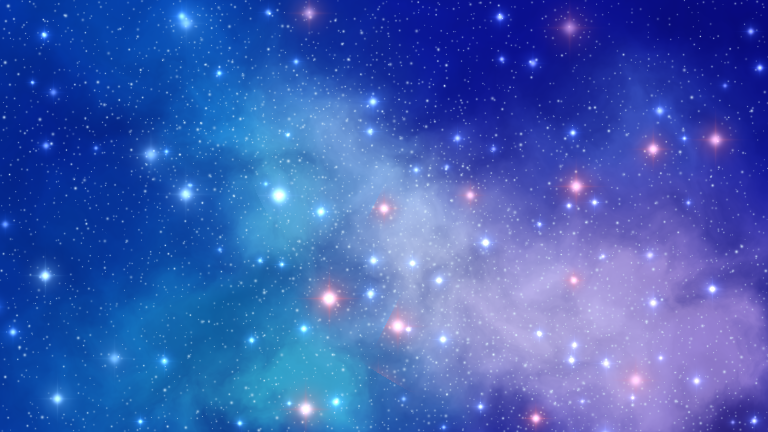
Reproduce this background procedurally as a WebGL 2 fragment shader.

```glsl
#version 300 es
precision highp float;
// Starry nebula: teal and lavender clouds crossing a deep blue sky.
uniform vec2 u_resolution;
out vec4 fragColor;

vec3 hash3(vec2 p) {
    vec3 q = fract(p.xyx * vec3(0.1031, 0.1030, 0.0973));
    q += dot(q, q.yxz + 33.33);
    return fract((q.xxy + q.yzz) * q.zyx);
}

float gradientDot(vec2 cell, vec2 offset) {
    float a = 6.2832 * hash3(cell + 57.0).x;
    return dot(vec2(cos(a), sin(a)), offset);
}

float noise(vec2 p) {
    vec2 i = floor(p), f = fract(p);
    vec2 u = f * f * f * (f * (f * 6.0 - 15.0) + 10.0);
    vec2 e = vec2(1, 0);
    return mix(mix(gradientDot(i, f), gradientDot(i + e, f - e), u.x),
               mix(gradientDot(i + e.yx, f - e.yx), gradientDot(i + 1.0, f - 1.0), u.x), u.y);
}

float fbm(vec2 p) {
    float sum = 0.0, amp = 0.75;
    for (int i = 0; i < 6; i++) {
        sum += amp * noise(p);
        p = mat2(1.6, 1.2, -1.2, 1.6) * p + 7.3;
        amp *= 0.52;
    }
    return sum;
}

// Soft elliptical cloud, turned by an angle.
float blob(vec2 p, vec2 center, vec2 radius, float angle) {
    float c = cos(angle), s = sin(angle);
    vec2 d = mat2(c, -s, s, c) * (p - center) / radius;
    return exp(-dot(d, d));
}

// Scattered stars: x is the core, y the halo, z the hue seed of the halo.
vec3 stars(vec2 p, float cells, float radius, float chance, float seed) {
    vec3 result = vec3(0);
    vec2 base = floor(p * cells);
    for (int k = 0; k < 9; k++) {
        vec2 cell = base + vec2(k % 3, k / 3) - 1.0;
        vec3 h = hash3(cell + seed), g = hash3(cell + seed + 131.0);
        if (h.z > chance) continue;
        vec2 d = (p - (cell + 0.1 + 0.8 * h.xy) / cells) / (radius * (0.6 + 0.7 * g.x));
        float r2 = dot(d, d);
        float rays = exp(-abs(d.x * d.y) * 3.0 - r2 * 0.12);
        float halo = exp(-r2 * 0.16) * 0.45 + rays * 0.3;
        float light = 0.45 + 0.55 * g.y;
        result.x += exp(-r2 * 1.4) * light;
        result.z = mix(result.z, g.z, step(result.y, halo * light));
        result.y += halo * light;
    }
    return result;
}

void main() {
    vec2 p = gl_FragCoord.xy / u_resolution.y;
    p.x *= 1.7778 * u_resolution.y / u_resolution.x;

    // Turbulence bends the clouds and varies their density.
    vec2 bend = vec2(fbm(p * 3.0 + 4.0), fbm(p * 3.0 + 21.0));
    vec2 q = p + 0.13 * bend;
    float detail = fbm(p * 4.5 + bend * 0.6 + 40.0);
    float density = clamp(1.0 + 0.9 * detail, 0.3, 1.4);

    // Deep sky, azure at the left and violet blue at the right.
    vec3 col = mix(vec3(0.015, 0.17, 0.59), vec3(0.04, 0.06, 0.56), smoothstep(0.2, 1.3, q.x));
    col = mix(col, vec3(0.01, 0.08, 0.50), 0.7 * blob(q, vec2(0.22, 0.68), vec2(0.26, 0.15), 0.2));
    col = mix(col, vec3(0.02, 0.30, 0.74), 0.6 * blob(q, vec2(0.33, 0.98), vec2(0.35, 0.15), -0.3));
    col = mix(col, vec3(0.25, 0.39, 0.80), 0.7 * density * blob(q, vec2(1.43, 0.67), vec2(0.27, 0.15), 0.4));
    col = mix(col, vec3(0.27, 0.27, 0.70), 0.6 * density * blob(q, vec2(1.45, 0.47), vec2(0.42, 0.14), -0.1));

    // Teal clouds.
    col = mix(col, vec3(0.07, 0.45, 0.80), min(0.85 * density * blob(q, vec2(0.52, 0.74), vec2(0.25, 0.19), -0.7), 1.0));
    col = mix(col, vec3(0.05, 0.39, 0.70), min(0.8 * density * blob(q, vec2(0.42, 0.20), vec2(0.40, 0.27), 0.4), 1.0));
    col = mix(col, vec3(0.28, 0.64, 0.82), min(density * blob(q, vec2(0.68, 0.53), vec2(0.18, 0.25), 0.3), 1.0));
    col = mix(col, vec3(0.18, 0.62, 0.78), min(density * blob(q, vec2(0.68, 0.13), vec2(0.31, 0.16), 0.1), 1.0));

    // Lavender and pale clouds.
    col = mix(col, vec3(0.54, 0.46, 0.78), min(1.1 * density * blob(q, vec2(1.50, 0.22), vec2(0.43, 0.27), -0.2), 1.0));
    col = mix(col, vec3(0.46, 0.63, 0.86), min(0.8 * density * blob(q, vec2(0.87, 0.60), vec2(0.25, 0.13), -0.8), 1.0));
    col = mix(col, vec3(0.67, 0.74, 0.88), min(0.95 * density * blob(q, vec2(1.02, 0.35), vec2(0.23, 0.20), -0.4), 1.0));
    col = mix(col, vec3(0.71, 0.68, 0.88), min(0.8 * density * blob(q, vec2(1.25, 0.24), vec2(0.27, 0.19), -0.2), 1.0));

    // Dark dust lanes and corners.
    col = mix(col, vec3(0.03, 0.32, 0.58), 0.65 * density * blob(q, vec2(0.53, 0.27), vec2(0.22, 0.055), 0.75));
    col = mix(col, vec3(0.13, 0.35, 0.68), 0.6 * blob(q, vec2(0.91, 0.03), vec2(0.12, 0.09), 0.5));
    col = mix(col, vec3(0.17, 0.13, 0.50), 0.8 * blob(q, vec2(1.68, 0.0), vec2(0.17, 0.08), 0.0));
    col = mix(col, vec3(0.02, 0.02, 0.45), 0.6 * blob(q, vec2(1.74, 0.95), vec2(0.28, 0.16), 0.0));
    col *= 1.0 + 0.16 * detail;

    // Star dust thickens along the diagonal band of clouds.
    float band = blob(p, vec2(0.98, 0.42), vec2(0.85, 0.35), -0.6);
    float dust = stars(p, 75.0, 0.0022, 0.25 + 0.4 * band, 11.0).x * 0.5;
    dust += stars(p, 38.0, 0.0032, 0.14 + 0.32 * band, 83.0).x * 0.8;
    col = mix(col, vec3(0.86, 0.95, 1.0), min(dust, 1.0));

    // Small blue glows, then large flares that turn pink toward the lower right.
    vec3 glow = stars(p, 11.0, 0.007, 0.28 + 0.15 * band, 207.0);
    col += vec3(0.30, 0.55, 0.90) * glow.y * 0.55 + glow.x * 0.7;
    vec3 flare = stars(p, 5.0, 0.014, 0.32 + 0.28 * band, 319.0);
    float pink = step(flare.z, smoothstep(0.2, 1.3, p.x - 0.5 * p.y + 0.3));
    vec3 tint = mix(vec3(0.45, 0.72, 1.0), vec3(1.0, 0.48, 0.55), pink);
    col = mix(col, tint, min(flare.y, 0.9)) + flare.x * 0.65;

    fragColor = vec4(clamp(col, 0.0, 1.0), 1.0);
}
```
